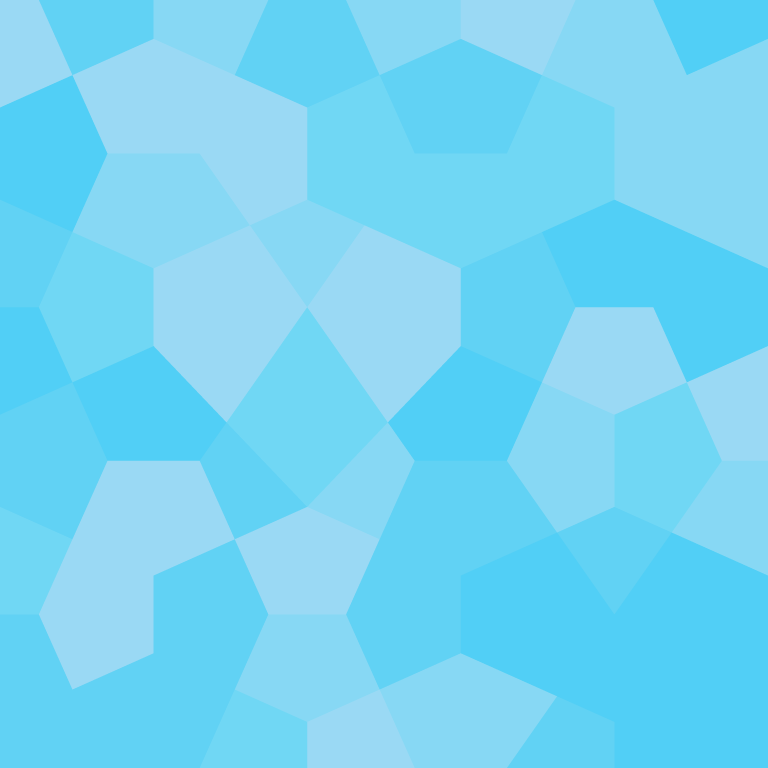
A Shadertoy shader for this pattern:

```glsl
#define GRID 5.0          // lattice points across the canvas
#define EVEN_GAP 0.300    // half seam length on even rows
#define ODD_GAP 0.253     // half seam length on odd rows
#define STRAY_SHARE 0.22  // share of tiles with a random colour
#define SAMPLES 4         // smoothing samples per axis

const vec3 PALETTE[5] = vec3[5](
    vec3(0.316, 0.812, 0.963),
    vec3(0.382, 0.822, 0.957),
    vec3(0.441, 0.843, 0.957),
    vec3(0.529, 0.848, 0.957),
    vec3(0.604, 0.851, 0.957));

float hash(vec2 p) {
    return fract(sin(dot(p, vec2(127.1, 311.7))) * 43758.5453);
}

// Seams alternate between flat and upright over the lattice.
bool isFlat(vec2 node) { return mod(node.x + node.y, 2.0) > 0.5; }

// Pinched seams shrink to a point; slid seams collapse to their lower end.
bool isPinched(vec2 node) {
    return node.x > 0.5 && mod(node.x + 6.0 * node.y, 10.0) < 0.5;
}
bool isSlid(vec2 node) {
    return abs(mod(node.x + 4.0 * node.y, 20.0) - 10.0) < 0.5;
}

// Signed distance from a node to the end of its seam.
float seamEnd(vec2 node, float side) {
    float gap = mod(node.y, 2.0) < 0.5 ? EVEN_GAP : ODD_GAP;
    if (isPinched(node)) return 0.0;
    return isSlid(node) ? -gap : side * gap;
}

// Identifies a pentagon by its node plus a quarter step towards its centre.
vec2 pentagonAt(vec2 p) {
    vec2 base = floor(p), local = p - base;

    // Tip of the kite hanging below a slid seam
    vec2 above = vec2(floor(p.x + 0.5), base.y + 1.0);
    float kiteEdge = above.y - EVEN_GAP
                   + abs(p.x - above.x) * (1.0 + EVEN_GAP - ODD_GAP);
    if (isSlid(above) && p.y > kiteEdge) return above + vec2(0.0, 0.75);

    // Two crossing lines join the seam ends of opposite corners
    float side = isFlat(base) ? 1.0 : -1.0;
    float shift = 0.5 - 0.5 * side;
    vec2 bottom = base + vec2(shift, 0.0), top = base + vec2(1.0 - shift, 1.0);
    vec2 left = base + vec2(0.0, 1.0 - shift), right = base + vec2(1.0, shift);
    float lineX = mix(bottom.x + seamEnd(bottom, side),
                      top.x + seamEnd(top, -side), local.y);
    float lineY = mix(left.y + seamEnd(left, -side),
                      right.y + seamEnd(right, side), local.x);

    vec2 corner = step(vec2(lineX, lineY), p);
    vec2 inward = 0.25 * (1.0 - 2.0 * corner);
    vec2 node = base + corner;
    return node + (isFlat(node) ? vec2(0.0, inward.y) : vec2(inward.x, 0.0));
}

// Neighbours get different tones, apart from a few random strays.
vec3 pentagonColour(vec2 id) {
    vec2 node = floor(id + 0.5), offset = id - node;
    float kind = offset.y < -0.1 ? 4.0 : (offset.x > 0.1 ? 2.0 : 0.0);
    float tone = node.x + 2.0 * node.y + kind;
    if (hash(id) < STRAY_SHARE) tone += floor(5.0 * hash(id + 17.3));
    return PALETTE[int(mod(tone + 0.5, 5.0))];
}

void mainImage(out vec4 fragColor, in vec2 fragCoord) {
    vec3 sum = vec3(0.0);
    for (int j = 0; j < SAMPLES; j++)
        for (int i = 0; i < SAMPLES; i++) {
            vec2 jitter = (vec2(i, j) + 0.5) / float(SAMPLES) - 0.5;
            vec2 p = (fragCoord + jitter) / iResolution.y * GRID;
            sum += pentagonColour(pentagonAt(p));
        }
    fragColor = vec4(sum / float(SAMPLES * SAMPLES), 1.0);
}
```
